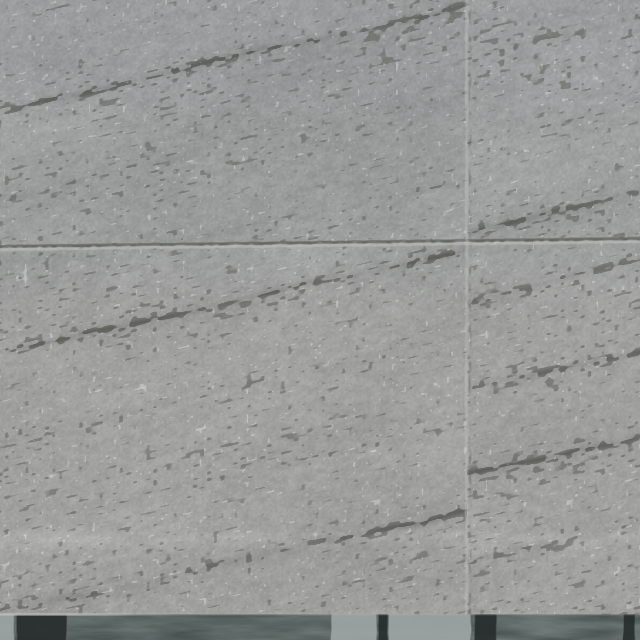
A WebGL 1 fragment shader for this texture:

```glsl
precision highp float;
// Pale grey granite slabs, two across and two down, above a dark metal strip.
// Each slab has its own slanted veins and flecks, made from stretched value
// noise; grooves, sheen and the strip are soft-edged bands laid on top.
uniform vec2 u_resolution;

const vec2 JOINT = vec2(0.729, 0.615);     // where the grooves cross
const float JOINT_TILT = 0.0125;
const float GRAIN_SLOPE = 0.22;
const float VEIN_SPACING = 0.137;
const float STRIP_TOP = 0.040;
const vec3 STONE_COOL = vec3(0.605, 0.615, 0.615);
const vec3 STONE_WARM = vec3(0.628, 0.630, 0.622);
const vec3 FLECK = vec3(0.385, 0.385, 0.370);
const vec3 GROOVE = vec3(0.360, 0.360, 0.345);
const vec3 HIGHLIGHT = vec3(0.74, 0.745, 0.735);
const vec3 METAL = vec3(0.36, 0.40, 0.39);
const vec3 METAL_DARK = vec3(0.15, 0.17, 0.17);
const vec3 METAL_LIGHT = vec3(0.62, 0.65, 0.65);

float hash(vec2 p) {
  vec3 q = fract(p.xyx * vec3(0.1031, 0.1030, 0.0973));
  q += dot(q, q.yzx + 33.33);
  return fract((q.x + q.y) * q.z);
}

float noise(vec2 p) {
  vec2 i = floor(p), f = fract(p);
  f = f * f * (3.0 - 2.0 * f);
  return mix(mix(hash(i), hash(i + vec2(1.0, 0.0)), f.x),
             mix(hash(i + vec2(0.0, 1.0)), hash(i + 1.0), f.x), f.y);
}

float fbm(vec2 p) {
  float sum = 0.0, amp = 0.5;
  for (int i = 0; i < 4; i++) {
    sum += amp * noise(p);
    p = p * 2.03 + 7.1;
    amp *= 0.5;
  }
  return sum / 0.9375;
}

// Soft line of half width w at signed distance d
float line(float d, float w, float soft) {
  return 1.0 - smoothstep(w - soft, w + soft, abs(d));
}

// Soft span between a and b
float span(float x, float a, float b, float soft) {
  return smoothstep(a - soft, a + soft, x) - smoothstep(b - soft, b + soft, x);
}

// Strength of the slanted veins of one slab; every third vein is bold
float veins(vec2 grain, vec2 slab) {
  float phase = 0.039 + 0.057 * slab.x - 0.03 * slab.y;
  float warp = 0.022 * (fbm(grain * 5.0 + slab * 13.0) - 0.5);
  float v = (grain.y + warp - phase) / VEIN_SPACING;
  float index = floor(v + 0.5);
  float d = (v - index) * VEIN_SPACING;
  float faint = 0.25 + 0.6 * slab.x * (1.0 - slab.y);
  float strength = mod(index, 3.0) < 0.5 ? 1.0 : faint;
  float breaks = smoothstep(0.2, 0.6, noise(vec2(grain.x * 9.0, index) + slab * 31.0));
  float core = exp(-d * d / 0.000028);
  float halo = exp(-d * d / 0.0005);
  return strength * (core * mix(0.4, 1.0, breaks) + 0.22 * halo);
}

vec3 stone(vec2 uv, vec2 slab) {
  vec2 grain = vec2(uv.x, uv.y - GRAIN_SLOPE * uv.x);
  vec2 p = grain + slab * vec2(17.3, 9.1);
  vec3 col = mix(STONE_WARM, STONE_COOL, smoothstep(0.3, 0.9, uv.y));

  // Broad clouding and fine crystal grain
  col += 0.07 * (fbm(p * vec2(4.0, 9.0)) - 0.5);
  col += 0.075 * (fbm(p * vec2(70.0, 110.0)) - 0.5);
  col += 0.045 * (noise(p * 290.0) - 0.5);

  // Dark flecks crowd along the veins and in patches
  float vein = veins(grain, slab);
  float patchy = smoothstep(0.35, 0.75, fbm(p * vec2(5.0, 15.0) + 3.7));
  float cut = 0.90 - 0.14 * patchy - 0.40 * vein;
  float grit = noise(p * vec2(95.0, 190.0));
  float fleck = smoothstep(cut - 0.06, cut + 0.12, grit);
  col = mix(col, FLECK, fleck * (0.55 + 0.2 * vein));
  col -= 0.045 * vein;

  // Pale crystals
  float spark = smoothstep(0.86, 0.98, noise(p * vec2(150.0, 180.0) + 51.0));
  return col + 0.11 * spark;
}

// Reflecting strip of dark and light blocks
vec3 strip(vec2 uv, float soft) {
  float x = uv.x + 0.003 * (noise(uv * 60.0) - 0.5);
  float light = span(x, -0.1, 0.022, soft) + span(x, 0.518, 0.588, soft)
              + span(x, 0.607, 0.736, soft);
  float dark = span(x, 0.026, 0.104, soft) + span(x, 0.591, 0.605, soft)
             + span(x, 0.742, 0.775, soft) + span(x, 0.974, 0.992, soft);
  vec3 col = METAL + 0.20 * (fbm(uv * vec2(14.0, 90.0)) - 0.5);
  col = mix(col, METAL_LIGHT, 0.9 * light);
  return mix(col, METAL_DARK, 0.9 * dark);
}

void main() {
  vec2 uv = gl_FragCoord.xy / u_resolution;
  float soft = max(0.0015, 0.75 / u_resolution.y);
  vec2 d = uv - JOINT - vec2(0.0, JOINT_TILT * uv.x);
  vec3 col = stone(uv, step(0.0, d));

  // Sheen across the lower slabs
  float sheen = exp(-pow((uv.y - 0.158) / 0.012, 2.0));
  col += 0.055 * sheen * smoothstep(0.2, 0.7, fbm(uv * vec2(9.0, 40.0)));

  // Grooves: dark with a lit lower lip across, pale and worn down
  float wear = noise(uv * 130.0);
  float rough = 0.0015 * (wear - 0.5);
  col = mix(col, HIGHLIGHT, 0.6 * line(d.y + 0.005 + rough, 0.0022, soft));
  col = mix(col, GROOVE, (0.55 + 0.35 * wear) * line(d.y + rough, 0.0022, soft));
  col = mix(col, GROOVE, 0.45 * smoothstep(0.4, 0.9, wear) * line(d.x - 0.0055, 0.0018, soft));
  col = mix(col, HIGHLIGHT, (0.3 + 0.3 * wear) * line(d.x + rough, 0.0025, soft));

  // Strip below, with a pale worn edge at the left
  float below = 1.0 - smoothstep(STRIP_TOP - soft, STRIP_TOP + soft, uv.y);
  col = mix(col, strip(uv, soft), below);
  float edge = line(uv.y - STRIP_TOP, 0.002, soft);
  col = mix(col, HIGHLIGHT, edge * mix(0.8, 0.15, smoothstep(0.1, 0.3, uv.x)));
  gl_FragColor = vec4(clamp(col, 0.0, 1.0), 1.0);
}
```
